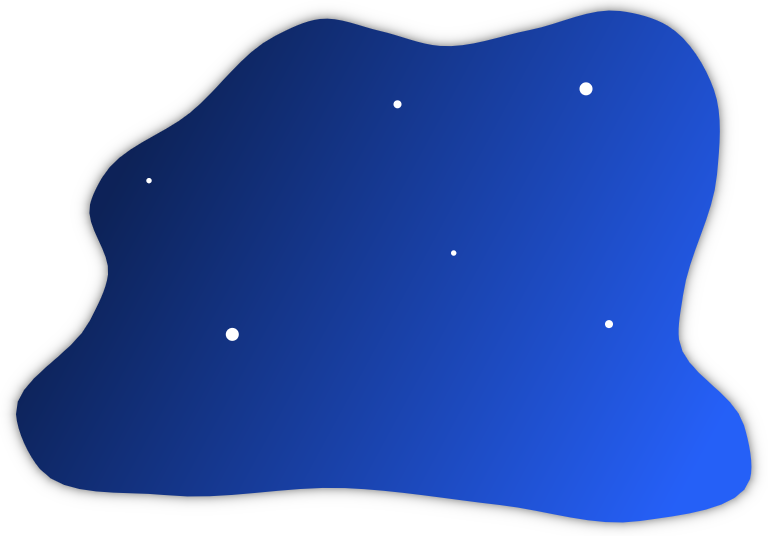
This background is drawn by a Shadertoy shader. Its source:

```glsl
// Draws a blue gradient blob with a soft shadow and six white dots on white.

const vec2 ARTBOARD = vec2(768.0, 537.0);   // canvas units, origin at lower left

const vec3 PAPER = vec3(1.0);
const vec3 NAVY = vec3(0.05, 0.135, 0.345);
const vec3 AZURE = vec3(0.147, 0.375, 0.97);

const vec2 GRADIENT_ORIGIN = vec2(150.0, 414.0);
const vec2 GRADIENT_DIRECTION = vec2(0.88, -0.475);
const float GRADIENT_LENGTH = 644.0;

const float SHADOW_STRENGTH = 0.6;
const float SHADOW_SOFTNESS = 3.4;

// Knots of the closed outline, clockwise from the upper left crest
const int KNOTS = 24;
const int STEPS = 8;
const vec2 OUTLINE[KNOTS] = vec2[KNOTS](
    vec2(320, 518), vec2(380, 506), vec2(440, 491), vec2(530, 507),
    vec2(620, 526), vec2(668, 511), vec2(714, 447), vec2(717, 362),
    vec2(683, 241), vec2(679, 197), vec2(744, 111), vec2(750, 57),
    vec2(640, 15), vec2(500, 31), vec2(345, 48), vec2(165, 41),
    vec2(40, 67), vec2(16, 122), vec2(90, 216), vec2(108, 262),
    vec2(90, 332), vec2(102, 359), vec2(190, 424), vec2(275, 501));

// Dots: centre and radius
const int DOTS = 6;
const vec3 DOT[DOTS] = vec3[DOTS](
    vec3(397.5, 432.5, 4.0), vec3(586.0, 448.0, 6.5), vec3(149.0, 356.0, 2.7),
    vec3(453.7, 283.5, 2.7), vec3(609.0, 212.3, 4.0), vec3(232.3, 202.0, 6.5));

// Unit-speed tangent at knot b, weighted by the chord lengths
vec2 knotTangent(vec2 a, vec2 b, vec2 c) {
    float before = length(b - a), after = length(c - b);
    return ((b - a) * after / before + (c - b) * before / after) / (before + after);
}

vec2 hermite(vec2 start, vec2 startSlope, vec2 end, vec2 endSlope, float t) {
    float s = 1.0 - t;
    return start * s * s * (1.0 + 2.0 * t) + startSlope * t * s * s
         + end * t * t * (3.0 - 2.0 * t) - endSlope * t * t * s;
}

// Signed distance to the smooth outline, negative inside
float blobDistance(vec2 p) {
    float nearest = 1e9;
    float side = 1.0;
    vec2 previous = OUTLINE[0];
    for (int i = 0; i < KNOTS; i++) {
        vec2 a = OUTLINE[(i + KNOTS - 1) % KNOTS];
        vec2 b = OUTLINE[i];
        vec2 c = OUTLINE[(i + 1) % KNOTS];
        vec2 d = OUTLINE[(i + 2) % KNOTS];
        float chord = length(c - b);
        vec2 slopeB = knotTangent(a, b, c) * chord;
        vec2 slopeC = knotTangent(b, c, d) * chord;
        for (int j = 1; j <= STEPS; j++) {
            vec2 next = hermite(b, slopeB, c, slopeC, float(j) / float(STEPS));
            vec2 edge = next - previous, offset = p - previous;
            vec2 gap = offset - edge * clamp(dot(offset, edge) / dot(edge, edge), 0.0, 1.0);
            nearest = min(nearest, dot(gap, gap));
            // Flip the side at each crossing of a ray to the right
            if ((previous.y > p.y) != (next.y > p.y)
                && offset.x < edge.x * offset.y / edge.y) side = -side;
            previous = next;
        }
    }
    return side * sqrt(nearest);
}

// Antialiased coverage of a shape from its signed distance
float coverage(float dist, float pixel) {
    return clamp(0.5 - dist / pixel, 0.0, 1.0);
}

void mainImage(out vec4 fragColor, in vec2 fragCoord) {
    vec2 p = fragCoord / iResolution.xy * ARTBOARD;
    float pixel = ARTBOARD.y / iResolution.y;
    float blob = blobDistance(p);

    // Paper with the blurred shadow
    float shadow = SHADOW_STRENGTH / (1.0 + exp(max(blob, 0.0) / SHADOW_SOFTNESS));
    vec3 color = PAPER * (1.0 - shadow);

    // Blob filled with a diagonal gradient
    float along = dot(p - GRADIENT_ORIGIN, GRADIENT_DIRECTION) / GRADIENT_LENGTH;
    vec3 fill = mix(NAVY, AZURE, clamp(along, 0.0, 1.0));
    color = mix(color, fill, coverage(blob, pixel));

    // White dots
    for (int i = 0; i < DOTS; i++) {
        float dist = length(p - DOT[i].xy) - DOT[i].z;
        color = mix(color, PAPER, coverage(dist, pixel));
    }
    fragColor = vec4(color, 1.0);
}
```
